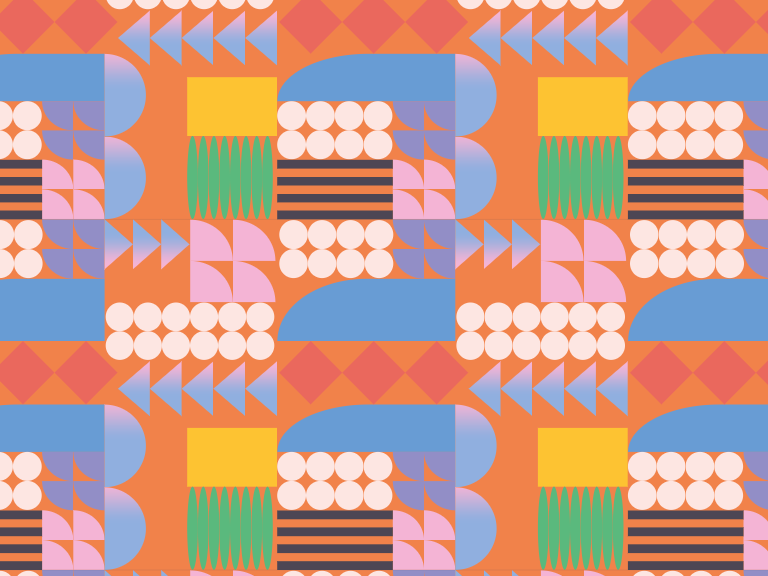
A WebGL 1 fragment shader for this pattern:

```glsl
precision highp float;
uniform vec2 u_resolution;

const float VIEW_HEIGHT = 576.0;
const float PERIOD = 350.7;
const vec2 TILE_ORIGIN = vec2(104.6, 219.3);

const vec3 ORANGE = vec3(0.945, 0.510, 0.290);
const vec3 CORAL = vec3(0.918, 0.408, 0.365);
const vec3 BLUE = vec3(0.408, 0.612, 0.831);
const vec3 SKY = vec3(0.565, 0.686, 0.875);
const vec3 PURPLE = vec3(0.573, 0.557, 0.776);
const vec3 PINK = vec3(0.957, 0.706, 0.835);
const vec3 CREAM = vec3(0.992, 0.902, 0.886);
const vec3 GREEN = vec3(0.353, 0.725, 0.490);
const vec3 YELLOW = vec3(0.992, 0.765, 0.196);
const vec3 INK = vec3(0.302, 0.275, 0.329);

// Position relative to a corner, repeated with the tile
vec2 place(vec2 p, vec2 corner) {
  const float margin = 4.0;
  return mod(p - corner + margin, PERIOD) - margin;
}

// Position inside the nearest cell of a limited grid
vec2 gridCell(vec2 q, vec2 cell, vec2 count) {
  return q - cell * clamp(floor(q / cell), vec2(0.0), count - 1.0);
}

float boxDist(vec2 q, vec2 size) {
  vec2 d = abs(q - 0.5 * size) - 0.5 * size;
  return max(d.x, d.y);
}

float ellipseDist(vec2 v, vec2 radius) {
  float k = max(length(v / radius), 1e-3);
  float slope = max(length(v / (radius * radius)), 1e-5);
  return k * (k - 1.0) / slope;
}

float ellipseGrid(vec2 q, vec2 cell, vec2 count) {
  return ellipseDist(gridCell(q, cell, count) - 0.5 * cell, 0.5 * cell);
}

// Quarter ellipses in a two by two grid, centred on one corner of each cell
float quarterGrid(vec2 q, vec2 cell, vec2 corner) {
  vec2 c = gridCell(q, cell, vec2(2.0));
  return max(boxDist(c, cell), ellipseDist(c - corner * cell, cell));
}

// Triangle with its base at x = 0, pointing along +x
float triangleDist(vec2 c, vec2 size) {
  float k = c.x / size.x + abs(2.0 * c.y / size.y - 1.0) - 1.0;
  return max(-c.x, k / length(vec2(1.0, 2.0) / size));
}

float diamondDist(vec2 c, vec2 size) {
  vec2 k = abs(2.0 * c / size - 1.0);
  return (k.x + k.y - 1.0) / length(2.0 / size);
}

// Slab whose upper left corner is a wide elliptical curve
float hillDist(vec2 q, vec2 size, float curve) {
  vec2 v = vec2(min(q.x - curve, 0.0), q.y - size.y);
  return max(boxDist(q, size), ellipseDist(v, vec2(curve, size.y)));
}

vec3 paint(vec3 base, vec3 color, float dist, float px) {
  return mix(base, color, clamp(0.5 - dist / px, 0.0, 1.0));
}

void main() {
  float px = VIEW_HEIGHT / u_resolution.y;
  vec2 p = gl_FragCoord.xy * px;
  p = vec2(p.x, VIEW_HEIGHT - p.y) - TILE_ORIGIN;
  vec3 color = ORANGE;

  // Blue hills and the diamond band between them
  color = paint(color, BLUE, hillDist(place(p, vec2(172.8, 59.5)), vec2(177.9, 62.2), 89.0), px);
  color = paint(color, BLUE, hillDist(place(p, vec2(172.8, 185.2)), vec2(177.9, 47.4), 91.0), px);
  vec2 cell = vec2(63.0, 63.4);
  vec2 c = gridCell(place(p, vec2(174.6, 121.7)), cell, vec2(3.0, 1.0));
  color = paint(color, CORAL, diamondDist(c, cell), px);

  // Dots
  color = paint(color, CREAM, ellipseGrid(place(p, vec2(174.7, 0.8)), vec2(28.5, 29.0), vec2(4.0, 2.0)), px);
  color = paint(color, CREAM, ellipseGrid(place(p, vec2(172.6, 232.6)), vec2(28.8, 29.0), vec2(4.0, 2.0)), px);
  color = paint(color, CREAM, ellipseGrid(place(p, vec2(1.1, 83.2)), vec2(28.1, 28.7), vec2(6.0, 2.0)), px);

  // Quarter petals
  color = paint(color, PURPLE, quarterGrid(place(p, vec2(288.2, 0.0)), vec2(31.2, 29.7), vec2(1.0, 0.0)), px);
  color = paint(color, PURPLE, quarterGrid(place(p, vec2(288.2, 232.6)), vec2(31.2, 29.2), vec2(1.0, 0.0)), px);
  color = paint(color, PINK, quarterGrid(place(p, vec2(288.2, 291.0)), vec2(31.2, 29.8), vec2(0.0, 1.0)), px);
  color = paint(color, PINK, quarterGrid(place(p, vec2(85.6, 0.4)), vec2(42.6, 41.2), vec2(0.0, 1.0)), px);

  // Stripes, yellow block and green spindles
  c = gridCell(place(p, vec2(172.6, 291.2)), vec2(115.6, 16.9), vec2(1.0, 4.0));
  color = paint(color, INK, boxDist(c, vec2(115.6, 8.8)), px);
  color = paint(color, YELLOW, boxDist(place(p, vec2(82.6, 208.6)), vec2(89.8, 58.8)), px);
  color = paint(color, GREEN, ellipseGrid(place(p, vec2(82.6, 267.4)), vec2(10.7, 83.0), vec2(8.0, 1.0)), px);

  // Half discs fading from pink to sky
  cell = vec2(41.3, 82.7);
  c = gridCell(place(p, vec2(0.0, 185.3)), cell, vec2(1.0, 2.0));
  float disc = max(-c.x, length(c - vec2(0.0, cell.x)) - cell.x);
  color = paint(color, mix(PINK, SKY, smoothstep(-0.1, 0.45, c.y / cell.y)), disc, px);

  // Triangles pointing right, then left
  cell = vec2(28.3, 50.0);
  c = gridCell(place(p, vec2(0.0)), cell, vec2(3.0, 1.0));
  color = paint(color, mix(SKY, PINK, smoothstep(0.25, 0.95, c.y / cell.y)), triangleDist(c, cell), px);
  cell = vec2(31.8, 54.8);
  c = gridCell(place(p, vec2(13.4, 142.0)), cell, vec2(5.0, 1.0));
  vec2 flipped = vec2(cell.x - c.x, c.y);
  color = paint(color, mix(PINK, SKY, smoothstep(0.0, 0.65, c.y / cell.y)), triangleDist(flipped, cell), px);

  // Faint seam where tiles meet
  float seam = abs(place(p, vec2(0.0)).y) - 0.4;
  color = mix(color, paint(color, INK, seam, px), 0.15);

  gl_FragColor = vec4(color, 1.0);
}
```
